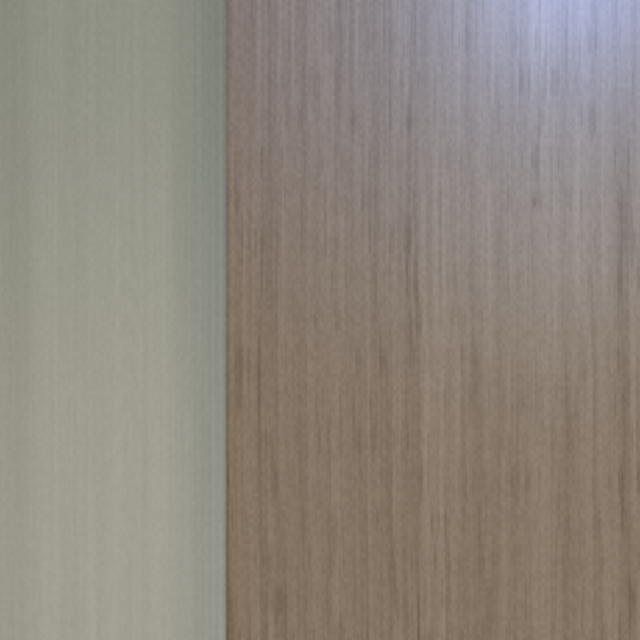
This texture is drawn by a Shadertoy shader. Its source:

```glsl
// Two vertical wood panels, pale ash and brown oak, with a cool light at the upper right
#define SEAM_X 0.353
#define GLOW_POS vec2(0.91, 1.05)
#define GLOW_WIDE vec2(0.46, 0.46)
#define GLOW_CORE vec2(0.21, 0.18)
#define OAK_GRAIN 0.080
#define OAK_LINES 0.062
#define ASH_GRAIN 0.034
#define ARCH_X 0.197
#define SPECKLE 0.036

float hash(vec2 p) {
    return fract(sin(dot(p, vec2(127.1, 311.7))) * 43758.5453);
}

float noise(vec2 p) {
    vec2 i = floor(p), f = fract(p);
    f = f * f * (3.0 - 2.0 * f);
    return mix(mix(hash(i), hash(i + vec2(1, 0)), f.x),
               mix(hash(i + vec2(0, 1)), hash(i + vec2(1, 1)), f.x), f.y);
}

// Layered vertical fibres, centred on zero; the finer layers are the stronger
float fibres(vec2 p) {
    float sum = 0.0, weight = 0.20;
    vec2 freq = vec2(24.0, 0.8);
    for (int i = 0; i < 4; i++) {
        sum += weight * (noise(p * freq + float(i) * 17.3) - 0.5);
        freq *= vec2(2.05, 1.6);
        weight *= 1.3;
    }
    return sum;
}

// Long thin lines of uneven spacing, centred on zero
float longLines(vec2 p) {
    float bend = 1.1 * noise(p * vec2(9.0, 4.0));
    float a = noise(vec2(p.x * 118.0 + bend, p.y * 1.6));
    float b = noise(vec2(p.x * 205.0 + bend, p.y * 3.2 + 40.0));
    return 0.55 * a + 0.65 * b - 0.60;
}

float falloff(vec2 d, vec2 size) {
    d /= size;
    return exp(-dot(d, d));
}

vec3 ashPanel(vec2 uv) {
    vec3 col = mix(vec3(0.622, 0.612, 0.560), vec3(0.560, 0.564, 0.518),
                   smoothstep(0.1, 1.05, uv.y));
    // Softer light in the middle, shade toward both sides
    col += 0.018 * falloff(uv - vec2(0.20, 0.45), vec2(0.13, 0.55));
    col -= 0.020 * (1.0 - smoothstep(0.0, 0.09, uv.x));
    float side = smoothstep(0.24, SEAM_X, uv.x);
    col += side * mix(vec3(-0.050, -0.036, -0.022), vec3(-0.075, -0.060, -0.052), uv.y);
    col += ASH_GRAIN * fibres(uv + 4.0) + 0.010 * longLines(uv + 2.0);

    // Faint nested arches of flat-sawn grain
    float dx = uv.x - ARCH_X + 0.012 * (noise(uv * vec2(3.0, 5.0)) - 0.5);
    float rings = sin(110.0 * (uv.y + 110.0 * dx * dx) + 2.0 * noise(uv * vec2(20.0, 6.0)));
    col += 0.006 * rings * falloff(vec2(dx, uv.y - 0.48), vec2(0.03, 0.24));

    // Fine ribs beside the joint
    float ribs = sin((uv.x - SEAM_X) * 560.0);
    return col + 0.009 * ribs * smoothstep(0.28, 0.34, uv.x);
}

vec3 oakPanel(vec2 uv) {
    vec3 col = mix(vec3(0.508, 0.446, 0.383), vec3(0.500, 0.449, 0.420),
                   smoothstep(0.35, 1.0, uv.y));
    col += 0.014 * smoothstep(0.45, 0.95, uv.x);
    col += vec3(0.008, 0.0, -0.008) * (1.0 - smoothstep(SEAM_X, SEAM_X + 0.06, uv.x));

    // Slightly wavering fibres, calmer near the joint
    vec2 p = uv + vec2(0.006 * (noise(uv * vec2(4.0, 3.0)) - 0.5), 0.0);
    float zone = smoothstep(0.2, 0.75, noise(p * vec2(12.0, 0.8) + 8.0));
    zone = mix(0.6, 1.1, zone) * mix(0.8, 1.1, smoothstep(0.4, 0.6, uv.x));
    vec3 tint = vec3(1.0, 1.02, 1.05);
    col += zone * (OAK_GRAIN * fibres(p) + OAK_LINES * longLines(p)) * tint;

    // Short dark pores lying along the fibres
    float pores = smoothstep(0.62, 0.92, noise(p * vec2(190.0, 16.0)));
    col += 0.006 - 0.038 * pores * zone;

    // Small knot
    col -= 0.08 * falloff(uv - vec2(0.835, 0.685), vec2(0.004, 0.009));

    // Cool reflected light: broad sheen and bright core
    vec2 d = uv - GLOW_POS;
    col += vec3(0.072, 0.115, 0.180) * falloff(d, GLOW_WIDE);
    col += vec3(0.085, 0.122, 0.220) * falloff(d, GLOW_CORE);
    col += vec3(0.026, 0.034, 0.040) * falloff(uv - vec2(0.88, 0.60), vec2(0.24, 0.20));
    return col;
}

void mainImage(out vec4 fragColor, in vec2 fragCoord) {
    vec2 uv = fragCoord / iResolution.xy;
    float px = 1.0 / iResolution.x;
    float edge = smoothstep(-0.0015 - px, 0.0015 + px, uv.x - SEAM_X);
    vec3 col = mix(ashPanel(uv), oakPanel(uv), edge);

    // Narrow shadow in the joint
    col -= 0.055 * falloff(vec2(uv.x - SEAM_X - 0.002, 0.0), vec2(0.004, 1.0));

    // Soft mottling over both panels, weaker on the ash
    float mottle = noise(uv * vec2(230.0, 150.0)) - 0.5;
    col += SPECKLE * mix(0.5, 1.0, edge) * mottle;
    fragColor = vec4(clamp(col, 0.0, 1.0), 1.0);
}
```
